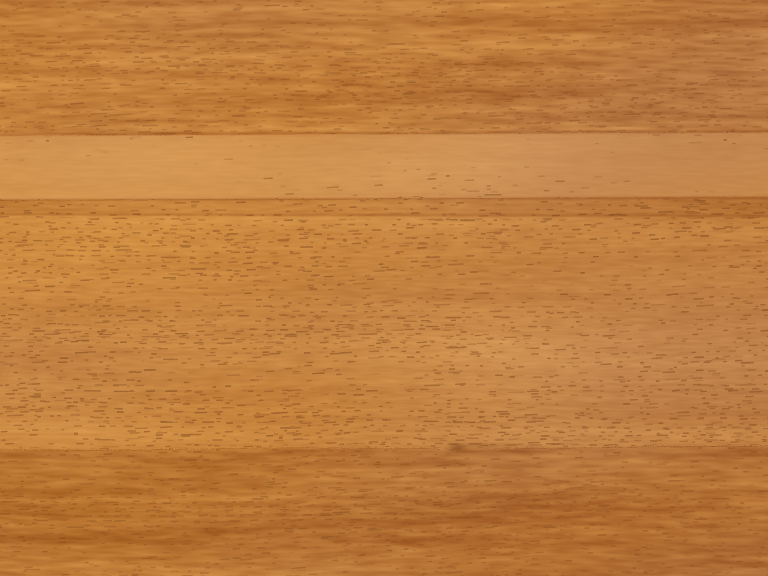
Reproduce this texture procedurally as a Shadertoy shader.

```glsl
#define DARK_WOOD   vec3(0.640, 0.375, 0.165)
#define LIGHT_WOOD  vec3(0.865, 0.620, 0.335)
#define PORE_COLOR  vec3(0.470, 0.260, 0.105)
#define PORE_DEPTH  0.50
#define STREAK_GAIN 0.30
#define FIBRE_GAIN  0.30
#define SEAM_LOW    0.222
#define SEAM_MID    0.655
#define SEAM_HIGH   0.767

vec2 hash2(vec2 p) {
    vec3 q = fract(p.xyx * vec3(0.1031, 0.1030, 0.0973));
    q += dot(q, q.yzx + 33.33);
    return fract((q.xx + q.yz) * q.zy);
}

float cornerSlope(vec2 cell, vec2 corner, vec2 f) {
    float angle = 6.2832 * hash2(cell + corner).x;
    return dot(vec2(cos(angle), sin(angle)), f - corner);
}

// Gradient noise, roughly -0.7 to 0.7
float noise(vec2 p) {
    vec2 i = floor(p), f = p - i;
    vec2 u = f * f * f * (f * (f * 6.0 - 15.0) + 10.0);
    vec2 e = vec2(0.0, 1.0);
    return mix(mix(cornerSlope(i, e.xx, f), cornerSlope(i, e.yx, f), u.x),
               mix(cornerSlope(i, e.xy, f), cornerSlope(i, e.yy, f), u.x), u.y);
}

// Short dark dashes, one per jittered cell, each row shifted at random
float pores(vec2 p, vec2 cell, float share, float pixel) {
    vec2 g = p / cell;
    g.x += 17.0 * hash2(vec2(floor(g.y), 5.0)).x;
    vec2 id = floor(g);
    vec2 place = hash2(id), kind = hash2(id + 71.0);
    vec2 q = (fract(g) - 0.5 - (place - 0.5) * vec2(0.3, 0.4)) * cell;
    q.y += q.x * (kind.y - 0.5) * 0.08;
    float halfLength = cell.x * mix(0.06, 0.30, kind.x * kind.x);
    float d = length(vec2(max(abs(q.x) - halfLength, 0.0), q.y));
    float ink = 1.0 - smoothstep(0.0004, 0.0004 + max(pixel, 0.0018), d);
    float present = smoothstep(-0.08, 0.08, share - kind.y);
    return ink * present * mix(0.45, 1.0, place.x);
}

float seamLine(float y, float width) {
    return exp(-y * y / (width * width));
}

void mainImage(out vec4 fragColor, in vec2 fragCoord) {
    float pixel = 1.0 / iResolution.y;
    vec2 p = fragCoord * pixel;
    float edge = max(pixel, 0.0015);

    // Boards stacked from bottom to top, with slightly tilted joints
    float y = p.y - 0.004 * (p.x - 0.6);
    float aboveLow = smoothstep(-edge, edge, y - SEAM_LOW + 0.004 * noise(p * vec2(3.0, 1.0)));
    float aboveMid = smoothstep(-edge, edge, y - SEAM_MID);
    float aboveHigh = smoothstep(-edge, edge, y - SEAM_HIGH);
    float pale = aboveMid * (1.0 - aboveHigh);
    float middle = aboveLow * (1.0 - aboveMid);
    float coarse = 1.0 - pale - middle;
    float tone = mix(0.35, 0.65, middle) + pale * 0.43 + aboveHigh * 0.10;

    // Gently wavy grain, different on each board
    float board = aboveLow + aboveMid + aboveHigh;
    vec2 g = p + vec2(board * 7.3, 0.0);
    g.y += 0.010 * noise(g * vec2(1.6, 3.0)) + 0.003 * noise(g * vec2(6.0, 14.0));

    // Broad bands, long streaks and fine fibres
    float bands = noise(g * vec2(0.7, 9.0) + 3.1);
    float streaks = noise(g * vec2(1.6, 38.0)) + 0.6 * noise(g * vec2(3.5, 85.0) + 9.0);
    float flecks = noise(g * vec2(15.0, 105.0) + 21.0);
    float fibres = noise(g * vec2(26.0, 190.0) + 40.0);
    float blotches = noise(g * vec2(3.0, 5.0) + 13.0);
    tone += bands * mix(0.30, 0.12, pale);
    tone += streaks * STREAK_GAIN * (0.5 + 0.6 * coarse - 0.25 * pale);
    tone += (flecks * (0.25 + 0.75 * coarse) + fibres * 0.6) * FIBRE_GAIN * (1.0 - 0.5 * pale);
    tone += 0.13 * blotches;
    tone -= 0.15 * smoothstep(0.55, 1.33, p.x) * (1.0 - 0.5 * coarse);

    // Dark strip and thin lines along the joints
    float stripEdge = y - 0.627 + 0.006 * (p.x - 0.5);
    tone -= 0.24 * smoothstep(-0.004, 0.004, stripEdge) * (1.0 - aboveMid);
    tone -= 0.28 * seamLine(stripEdge, 0.0025);
    tone -= 0.25 * seamLine(y - SEAM_MID, 0.0025);
    tone -= 0.30 * seamLine(y - SEAM_HIGH - 0.002, 0.003);
    tone -= 0.28 * seamLine(y - SEAM_LOW + 0.006, 0.007) * (0.6 + noise(p * vec2(5.0, 2.0)));

    vec3 color = mix(DARK_WOOD, LIGHT_WOOD, clamp(tone, -0.1, 1.1));

    // Cooler patches towards the right, warmer ones on the left
    float cool = 0.035 * smoothstep(0.2, 1.3, p.x) - 0.020 + 0.05 * noise(p * vec2(1.5, 4.0) + 60.0);
    color += vec3(-0.2, 0.1, 1.0) * cool + vec3(-0.01, 0.0, 0.025) * pale;

    // Pores in three sizes, crowded in some bands
    float share = 0.42 + 0.5 * noise(g * vec2(0.9, 13.0) + 80.0) - 0.36 * pale;
    float dashes = 0.0;
    for (int i = 0; i < 3; i++) {
        float k = float(i);
        vec2 cell = vec2(0.024 + 0.011 * k, 0.0080 + 0.0013 * k);
        dashes = max(dashes, pores(g + 3.7 * k, cell, share - 0.06 * k, pixel));
    }
    color = mix(color, PORE_COLOR, dashes * PORE_DEPTH * (1.0 - 0.25 * coarse));

    // Small dark knot on the lower joint
    vec2 knot = (p - vec2(0.795, SEAM_LOW)) / vec2(0.014, 0.008);
    vec2 tail = (p - vec2(0.840, SEAM_LOW + 0.004)) / vec2(0.045, 0.004);
    float stain = 0.5 * exp(-dot(knot, knot)) + 0.25 * exp(-dot(tail, tail));
    color = mix(color, PORE_COLOR, stain);

    fragColor = vec4(color, 1.0);
}
```
